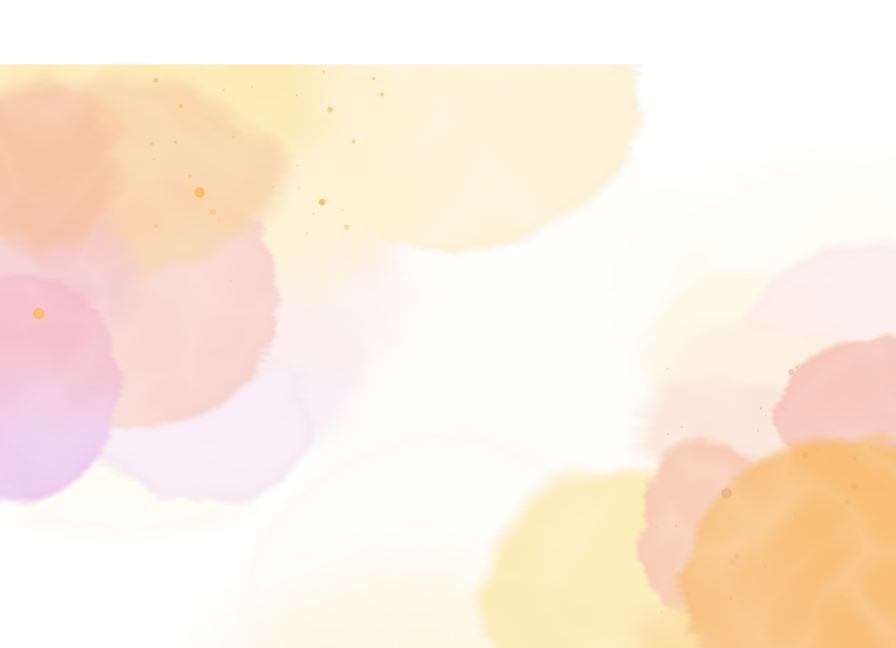
Reproduce this background procedurally as a WebGL 1 fragment shader.

```glsl
precision highp float;
uniform vec2 u_resolution;

const vec3 WHITE = vec3(1.0);
const vec3 IVORY = vec3(1.0, 0.995, 0.982);
const vec3 CREAM = vec3(1.0, 0.99, 0.945);
const vec3 BUTTER = vec3(1.0, 0.95, 0.84);
const vec3 YELLOW = vec3(1.0, 0.92, 0.71);
const vec3 PEACH = vec3(0.98, 0.83, 0.67);
const vec3 APRICOT = vec3(0.965, 0.76, 0.64);
const vec3 ORANGE = vec3(0.975, 0.74, 0.46);
const vec3 ROSE = vec3(0.965, 0.76, 0.80);
const vec3 SALMON = vec3(0.97, 0.78, 0.73);
const vec3 BLUSH = vec3(0.975, 0.84, 0.815);
const vec3 VEIL = vec3(0.993, 0.93, 0.915);
const vec3 LILAC = vec3(0.93, 0.79, 0.94);
const vec3 PALE_LILAC = vec3(0.982, 0.925, 0.96);
const vec3 GOLD = vec3(0.97, 0.74, 0.34);
const vec3 CORAL = vec3(0.94, 0.65, 0.50);

vec2 hash2(vec2 p) {
  vec2 q = vec2(dot(p, vec2(127.1, 311.7)), dot(p, vec2(269.5, 183.3)));
  return fract(sin(q) * 43758.5);
}

// Distance to the nearest scattered cell centre
float cellular(vec2 p) {
  vec2 cell = floor(p);
  float nearest = 2.0;
  for (int y = -1; y <= 1; y++) {
    for (int x = -1; x <= 1; x++) {
      vec2 id = cell + vec2(float(x), float(y));
      nearest = min(nearest, length(id + hash2(id) - p));
    }
  }
  return nearest;
}

// Uneven paper flow: broad sines, then lobes and dry-brush fringes
vec2 bleed(vec2 p) {
  vec2 wave = sin(p.yx * vec2(17.0, 13.0) + 2.0 * sin(p * 9.0));
  vec2 ripple = sin(p.yx * vec2(61.0, 47.0) + 3.0 * sin(p * 31.0));
  float lobes = cellular(p * 16.0) - 0.45;
  float fringe = cellular(p * vec2(35.0, 95.0)) - 0.45;
  return p + 0.007 * wave + 0.003 * ripple + vec2(0.022, 0.016) * lobes
    + vec2(0.010, 0.004) * fringe;
}

// Elliptical stain with a faint pigment rim
vec3 wash(vec3 base, vec2 p, vec2 centre, vec2 radius, float soft, vec3 tint, float strength) {
  float d = (length((p - centre) / radius) - 1.0) * min(radius.x, radius.y);
  float cover = 1.0 - smoothstep(-soft, soft, d);
  float rim = smoothstep(-0.025, 0.0, d) * (1.0 - smoothstep(0.0, 0.08, soft));
  return mix(base, tint * (1.0 - 0.012 * rim), cover * strength);
}

float drop(vec2 p, vec2 centre, float radius, float pixel) {
  return 1.0 - smoothstep(radius - pixel, radius + pixel, length(p - centre));
}

// Cloud of drops, mostly tiny
float splatter(vec2 p, vec2 centre, vec2 spread, float seed, float pixel) {
  float ink = 0.0;
  for (int i = 0; i < 26; i++) {
    vec2 h = hash2(vec2(float(i), seed));
    float size = hash2(vec2(seed, float(i) + 5.0)).x;
    vec2 place = centre + spread * (2.0 * h - 1.0);
    float opacity = 0.35 + 0.5 * h.y;
    ink = max(ink, opacity * drop(p, place, 0.0012 + 0.004 * size * size * size, pixel));
  }
  return ink;
}

vec3 centreWashes(vec3 c, vec2 p) {
  c = wash(c, p, vec2(0.80, 0.42), vec2(0.35, 0.36), 0.06, IVORY, 0.9);
  c = wash(c, p, vec2(0.67, 0.05), vec2(0.29, 0.28), 0.015, IVORY, 1.0);
  return wash(c, p, vec2(0.62, -0.06), vec2(0.25, 0.17), 0.09, BUTTER, 0.7);
}

vec3 leftWashes(vec3 c, vec2 p) {
  c = wash(c, p, vec2(0.20, 0.25), vec2(0.19, 0.08), 0.02, CREAM, 0.8);
  c = wash(c, p, vec2(0.45, 0.43), vec2(0.10, 0.11), 0.03, PALE_LILAC, 0.8);
  c = wash(c, p, vec2(0.31, 0.345), vec2(0.17, 0.125), 0.008, PALE_LILAC, 1.0);
  c = wash(c, p, vec2(0.47, 0.55), vec2(0.16, 0.13), 0.04, VEIL, 0.75);
  c = wash(c, p, vec2(0.70, 0.83), vec2(0.29, 0.215), 0.009, BUTTER, 0.95);
  c = wash(c, p, vec2(0.47, 0.75), vec2(0.15, 0.20), 0.05, mix(BUTTER, YELLOW, 0.25), 0.8);
  c = wash(c, p, vec2(0.20, 0.87), vec2(0.30, 0.15), 0.03, YELLOW, 0.95);
  c = wash(c, p, vec2(0.24, 0.53), vec2(0.19, 0.19), 0.008, BLUSH, 0.95);
  c = wash(c, p, vec2(0.17, 0.73), vec2(0.26, 0.145), 0.02, PEACH, 0.9);
  c = wash(c, p, vec2(0.04, 0.58), vec2(0.16, 0.13), 0.03, mix(BLUSH, ROSE, 0.55), 0.9);
  c = wash(c, p, vec2(0.05, 0.74), vec2(0.13, 0.13), 0.025, APRICOT, 0.85);
  vec3 rose = mix(LILAC, ROSE, smoothstep(0.29, 0.48, p.y));
  return wash(c, p, vec2(0.02, 0.40), vec2(0.17, 0.17), 0.008, rose, 0.92);
}

vec3 rightWashes(vec3 c, vec2 p) {
  c = wash(c, p, vec2(1.30, 0.53), vec2(0.33, 0.21), 0.05, CREAM, 0.8);
  c = wash(c, p, vec2(1.16, 0.46), vec2(0.15, 0.12), 0.02, mix(CREAM, BUTTER, 0.35), 0.9);
  c = wash(c, p, vec2(1.33, 0.48), vec2(0.17, 0.145), 0.01, VEIL, 0.9);
  c = wash(c, p, vec2(1.18, 0.40), vec2(0.14, 0.11), 0.03, mix(VEIL, BUTTER, 0.5), 0.9);
  c = wash(c, p, vec2(1.11, 0.33), vec2(0.12, 0.09), 0.02, mix(VEIL, PEACH, 0.3), 0.85);
  c = wash(c, p, vec2(1.34, 0.36), vec2(0.15, 0.12), 0.006, SALMON, 0.92);
  c = wash(c, p, vec2(0.95, 0.08), vec2(0.20, 0.20), 0.02, YELLOW, 0.9);
  c = wash(c, p, vec2(1.08, 0.19), vec2(0.10, 0.14), 0.008, mix(SALMON, PEACH, 0.4), 0.9);
  c = wash(c, p, vec2(1.06, 0.0), vec2(0.08, 0.07), 0.03, mix(YELLOW, ORANGE, 0.35), 0.9);
  vec3 amber = mix(mix(ORANGE, PEACH, 0.3), ORANGE, smoothstep(1.12, 1.30, p.x));
  return wash(c, p, vec2(1.30, 0.08), vec2(0.24, 0.24), 0.012, amber, 0.96);
}

void main() {
  float pixel = 1.0 / u_resolution.y;
  vec2 p = gl_FragCoord.xy * pixel;
  vec2 flow = bleed(p);
  vec3 color = rightWashes(leftWashes(centreWashes(WHITE, flow), flow), flow);

  // Pooled pigment
  float pool = cellular(flow * 9.0 + 0.4 * sin(flow.yx * 23.0));
  color = mix(color, WHITE, 0.14 * smoothstep(0.2, 0.9, pool));

  // Splashed paint
  float gold = splatter(p, vec2(0.40, 0.73), vec2(0.20, 0.17), 3.0, pixel);
  gold = max(gold, drop(p, vec2(0.308, 0.703), 0.008, pixel));
  gold = max(gold, drop(p, vec2(0.497, 0.688), 0.005, pixel));
  float coral = splatter(p, vec2(1.18, 0.22), vec2(0.18, 0.22), 8.0, pixel);
  coral = max(coral, drop(p, vec2(1.121, 0.239), 0.008, pixel));
  color = mix(color, GOLD, 0.85 * gold);
  color = mix(color, CORAL, 0.65 * coral);
  color = mix(color, ORANGE, drop(p, vec2(0.06, 0.516), 0.009, pixel));

  // Blank strip along the top
  color = mix(color, WHITE, smoothstep(0.901 - pixel, 0.901 + pixel, p.y));
  gl_FragColor = vec4(color, 1.0);
}
```
